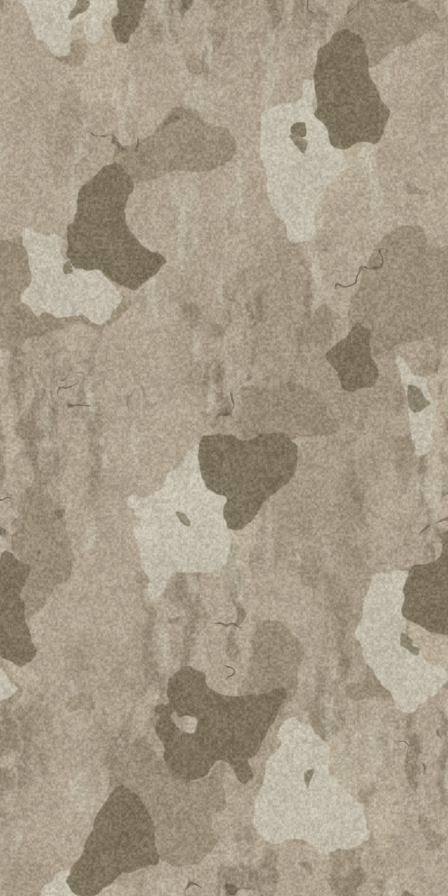
Give the GLSL for this texture, as a WebGL 2 fragment shader.

```glsl
#version 300 es
precision highp float;

uniform vec2 u_resolution;
out vec4 fragColor;

// Palette
const vec3 BASE  = vec3(0.690, 0.640, 0.567);
const vec3 SAND  = vec3(0.725, 0.680, 0.595);
const vec3 PALE  = vec3(0.760, 0.742, 0.675);
const vec3 MID   = vec3(0.590, 0.540, 0.455);
const vec3 DARK  = vec3(0.485, 0.447, 0.362);
const vec3 CRACK = vec3(0.370, 0.335, 0.275);

// Layout, in canvas widths
const vec2 TILE = vec2(1.0, 2.0);
const vec2 SPREAD = vec2(0.7549, 0.5698);   // even quasi-random steps
const float EDGE = 0.37;                    // field level at a patch rim
const float WARP_LARGE = 0.15;
const float WARP_SMALL = 0.045;

// Surface strengths
const float GRAIN = 0.18;
const float MOTTLE = 0.055;
const float STREAK = 0.12;

float hash(vec2 p) {
    vec3 q = fract(p.xyx * 0.1031);
    q += dot(q, q.yzx + 33.33);
    return fract((q.x + q.y) * q.z);
}

float noise(vec2 p) {
    vec2 i = floor(p), f = fract(p);
    f = f * f * (3.0 - 2.0 * f);
    return mix(mix(hash(i), hash(i + vec2(1, 0)), f.x),
               mix(hash(i + vec2(0, 1)), hash(i + vec2(1, 1)), f.x), f.y);
}

float fbm(vec2 p) {
    float sum = 0.0, amp = 0.5;
    for (int i = 0; i < 4; i++) {
        sum += amp * noise(p);
        p = p * 2.03 + 17.3;
        amp *= 0.5;
    }
    return sum / 0.9375;
}

vec2 noise2(vec2 p) {
    return vec2(noise(p), noise(p + 41.7)) - 0.5;
}

// Sum of soft ellipses, evenly scattered and wrapped around the tile
float patchField(vec2 p, int count, vec2 start, vec2 radius) {
    float field = 0.0;
    for (int i = 1; i <= count; i++) {
        float id = float(i);
        vec2 centre = (start + id * SPREAD) * TILE;
        vec2 d = (fract((p - centre) / TILE + 0.5) - 0.5) * TILE;
        vec2 vary = vec2(hash(vec2(id, 3.0) + start * 50.0),
                         hash(vec2(id, 9.0) + start * 50.0));
        d /= radius * mix(vec2(0.6), vec2(1.35), vary);
        field += exp(-dot(d, d));
    }
    return field;
}

float cover(float field) {
    float w = max(fwidth(field), 0.0001);
    return smoothstep(-w, w, field - EDGE);
}

void main() {
    vec2 p = gl_FragCoord.xy / u_resolution.x;

    // Lobed, flaking outlines
    vec2 fine = noise2(p * 24.0 + 5.0) * WARP_SMALL + noise2(p * 60.0) * 0.009;
    vec2 q = p + noise2(p * vec2(8.0, 6.5) + 2.0) * WARP_LARGE + fine;
    vec2 flake = p + fine;

    // Weathered ground
    vec3 color = mix(BASE, MID, 0.5 * smoothstep(0.52, 0.75, fbm(p * vec2(5.0, 3.5) + 8.0)));
    color = mix(color, SAND, 0.85 * cover(patchField(q, 6, vec2(0.22, 0.68), vec2(0.08, 0.1))));

    // Vertical stains and pale scuffs
    float zone = smoothstep(0.45, 0.75, noise(p * vec2(6.0, 3.0) + 30.0));
    float stain = smoothstep(0.42, 0.8, fbm(p * vec2(38.0, 6.0) + fine * 30.0));
    float scuff = smoothstep(0.6, 0.8, fbm(p * vec2(30.0, 9.0) + 70.0));
    color -= STREAK * zone * stain;
    color = mix(color, PALE, 0.5 * scuff);

    // Peeling layers, from faint to strong
    float mid = cover(patchField(q, 9, vec2(0.1, 0.11), vec2(0.1, 0.1)));
    float midFlakes = cover(patchField(flake, 26, vec2(0.37, 0.81), vec2(0.028, 0.03)));
    float pale = cover(patchField(q, 7, vec2(0.4, 0.125), vec2(0.07, 0.145)));
    float dark = cover(patchField(q, 7, vec2(0.0, 0.05), vec2(0.096, 0.09)));
    float darkFlakes = cover(patchField(flake, 12, vec2(0.63, 0.29), vec2(0.018, 0.02)));
    color = mix(color, MID, max(0.85 * mid, 0.65 * midFlakes));
    color = mix(color, PALE + 0.05 * (fbm(p * 7.0) - 0.5), 0.95 * pale);
    color = mix(color, DARK, max(0.96 * dark, 0.75 * darkFlakes));

    // Clusters of short hairline cracks
    float cluster = smoothstep(0.25, 0.6, patchField(q, 9, vec2(0.71, 0.43), vec2(0.075, 0.045)));
    float vein = abs(noise(p * vec2(15.0, 21.0) + fine * 25.0 + 11.0) - 0.5);
    float broken = smoothstep(0.4, 0.6, noise(p * 28.0 + 90.0));
    color = mix(color, CRACK, 0.6 * cluster * broken * smoothstep(0.06, 0.015, vein));

    // Mottling and sandy grain
    color += MOTTLE * (fbm(p * vec2(34.0, 24.0)) - 0.5);
    float grain = 0.6 * noise(p * 190.0) + 0.4 * noise(p * vec2(331.0, 287.0) + 7.0) - 0.5;
    color += GRAIN * grain * vec3(1.0, 1.0, 0.97);

    fragColor = vec4(clamp(color, 0.0, 1.0), 1.0);
}
```
